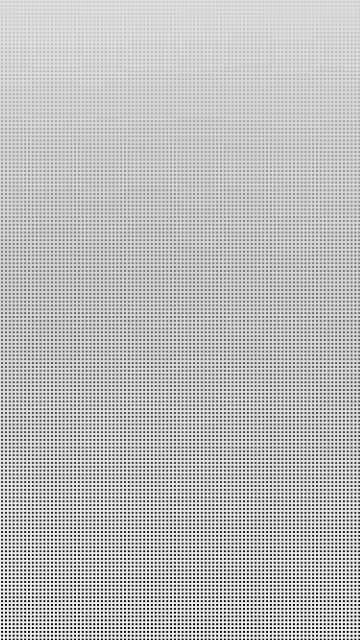
Reproduce this pattern procedurally as a Shadertoy shader.

```glsl
const float DOTS_ACROSS = 93.75;
const float DOT_WIDTH = 0.505;              // share of one cell
const vec2 DOT_CENTER = vec2(0.55);         // position inside the cell
const float PAPER_TOP = 0.868;
const float PAPER_MIDDLE = 0.834;
const float PAPER_BOTTOM = 0.93;
const float INK_TOP = 0.80;
const float INK_BOTTOM = -0.03;             // reaches black just above the foot
const float SHEEN = 0.004;

// Light ground, dimmest through the upper middle
float paperTone(float down) {
    float tone = mix(PAPER_TOP, PAPER_MIDDLE, smoothstep(0.0, 0.26, down));
    return mix(tone, PAPER_BOTTOM, smoothstep(0.38, 1.0, down));
}

// Coverage of a square dot, filtered over one pixel
float squareDot(vec2 cell, float pixel) {
    vec2 offset = abs(fract(cell - DOT_CENTER + 0.5) - 0.5);
    vec2 cover = clamp((0.5 * DOT_WIDTH - offset) / pixel + 0.5, 0.0, 1.0);
    float limit = min(DOT_WIDTH / pixel, 1.0);
    cover = min(cover, vec2(limit));
    return cover.x * cover.y;
}

void mainImage(out vec4 fragColor, in vec2 fragCoord) {
    // Cells are square and counted from the upper left
    vec2 fromTop = vec2(fragCoord.x, iResolution.y - fragCoord.y);
    vec2 uv = fromTop / iResolution.xy;
    vec2 cell = fromTop / iResolution.x * DOTS_ACROSS;
    float pixel = DOTS_ACROSS / iResolution.x;

    // Broad diagonal sheen on the ground
    float paper = paperTone(uv.y) + SHEEN * sin(5.0 * uv.x + 9.0 * uv.y);

    // Dots darken steadily towards the bottom
    float ink = max(mix(INK_TOP, INK_BOTTOM, uv.y), 0.0);
    float tone = mix(paper, ink, squareDot(cell, pixel));
    fragColor = vec4(vec3(tone), 1.0);
}
```
